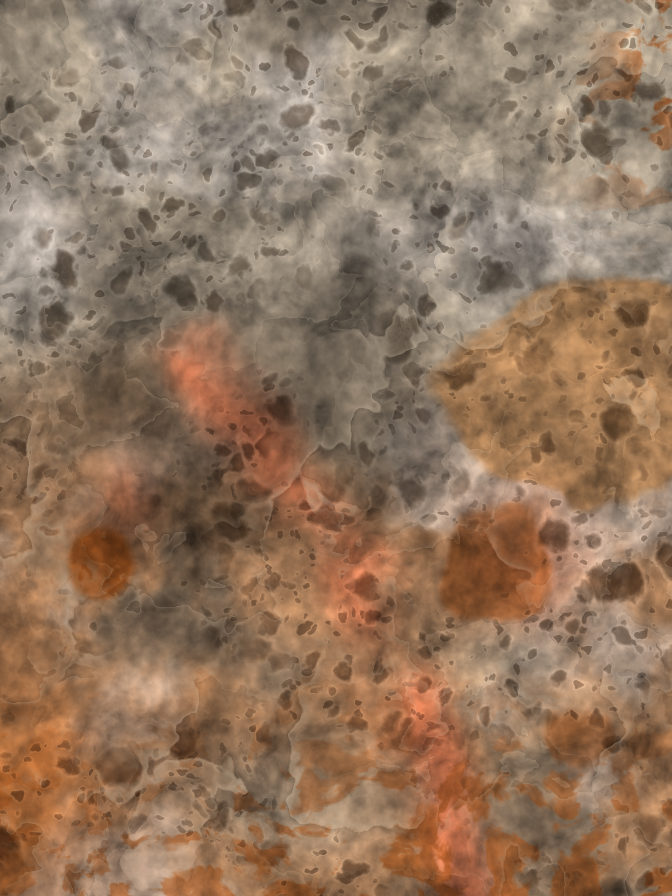
Give the GLSL for this texture, as a Shadertoy shader.

```glsl
const vec3 STONE = vec3(0.61, 0.56, 0.49);
const vec3 LILAC = vec3(0.67, 0.64, 0.62);
const vec3 CLAY = vec3(0.61, 0.45, 0.32);
const vec3 TAN = vec3(0.60, 0.43, 0.27);
const vec3 UMBER = vec3(0.36, 0.27, 0.19);
const vec3 SLATE = vec3(0.41, 0.37, 0.32);
const vec3 RUST = vec3(0.55, 0.27, 0.08);
const vec3 CORAL = vec3(0.82, 0.43, 0.28);
const vec3 CRUST = vec3(0.76, 0.69, 0.60);
const float WARP = 0.07;
const float RELIEF = 0.75;
const float MOTTLE = 0.85;
const float GRAIN = 0.45;

vec2 hash2(vec2 c) {
    vec3 a = fract(c.xyx * vec3(0.1031, 0.1030, 0.0973));
    a += dot(a, a.yzx + 33.33);
    return fract((a.xx + a.yz) * a.zy);
}

float noise(vec2 p) {
    vec2 i = floor(p), f = fract(p);
    f = f * f * (3.0 - 2.0 * f);
    vec2 e = vec2(0.0, 1.0);
    return mix(mix(hash2(i).x, hash2(i + e.yx).x, f.x),
               mix(hash2(i + e.xy).x, hash2(i + e.yy).x, f.x), f.y);
}

float fbm(vec2 p) {
    float sum = 0.0, amp = 0.516;
    for (int i = 0; i < 5; i++) {
        sum += amp * noise(p);
        p = mat2(1.6, 1.2, -1.2, 1.6) * p + 7.3;
        amp *= 0.5;
    }
    return sum;
}

// Soft elliptical stain
float wash(vec2 p, vec2 center, vec2 radius) {
    vec2 d = (p - center) / radius;
    return exp(-dot(d, d));
}

// Disc with a fairly crisp border
float disc(vec2 p, vec2 center, float radius) {
    return 1.0 - smoothstep(-0.006, 0.008, length(p - center) - radius);
}

float segment(vec2 p, vec2 a, vec2 b) {
    vec2 d = b - a;
    return length(p - a - d * clamp(dot(p - a, d) / dot(d, d), 0.0, 1.0));
}

// Scattered pits: x is the hollow, y the rim around it
vec2 pits(vec2 p, float cells, float share) {
    vec2 g = p * cells, cell = floor(g), result = vec2(0.0);
    for (int y = -1; y <= 1; y++)
    for (int x = -1; x <= 1; x++) {
        vec2 c = cell + vec2(x, y);
        vec2 rnd = hash2(c + cells);
        if (rnd.x > share) continue;
        float d = length(g - c - hash2(c + 31.7)) - mix(0.12, 0.36, rnd.y);
        float hollow = 1.0 - smoothstep(-0.10, 0.05, d);
        float rim = smoothstep(-0.02, 0.05, d) * (1.0 - smoothstep(0.05, 0.16, d));
        result = max(result, vec2(hollow * (0.5 + 0.5 * rnd.y), rim));
    }
    return result;
}

// Crust edge: bright on one side of a contour, shaded on the other
float crustEdge(vec2 p, float frequency) {
    float n = fbm(p * frequency) - 0.5;
    return n > 0.0 ? smoothstep(0.0, 0.012, n) * exp(-n * 36.0) : -0.4 * exp(n * 22.0);
}

void mainImage(out vec4 fragColor, in vec2 fragCoord) {
    vec2 p = fragCoord / iResolution.y;
    p.x *= 0.75 * iResolution.y / iResolution.x;
    vec2 coarse = vec2(fbm(p * 9.0), fbm(p * 9.0 + 17.0)) - 0.5;
    vec2 fine = vec2(fbm(p * 34.0 + 5.0), fbm(p * 34.0 + 41.0)) - 0.5;
    vec2 q = p + WARP * coarse + 0.012 * fine;
    float blotch = fbm(p * 7.0 + 3.0), mottle = fbm(q * 17.0 + 60.0);

    // Broad colour fields
    vec3 col = mix(CLAY, STONE, smoothstep(0.42, 0.66, q.y));
    col = mix(col, SLATE, 0.7 * smoothstep(0.48, 0.68, blotch));
    col = mix(col, LILAC, 0.6 * smoothstep(0.50, 0.68, fbm(p * 6.0 + 90.0)));
    col = mix(col, LILAC, 0.7 * max(wash(q, vec2(0.58, 0.73), vec2(0.20, 0.06)),
                                    wash(q, vec2(0.03, 0.73), vec2(0.07, 0.10))));
    col = mix(col, STONE, 0.7 * max(wash(q, vec2(0.56, 0.27), vec2(0.07)),
                                    wash(q, vec2(0.32, 0.11), vec2(0.13, 0.06))));
    col = mix(col, UMBER, 0.75 * wash(q, vec2(0.17, 0.53), vec2(0.17, 0.08)));
    col = mix(col, SLATE, 0.85 * wash(q, vec2(0.38, 0.58), vec2(0.12, 0.11)));
    col = mix(col, UMBER, 0.55 * wash(q, vec2(0.25, 0.43), vec2(0.12, 0.06)));
    col = mix(col, TAN, 0.85 * smoothstep(0.36, 0.46, wash(q, vec2(0.65, 0.56), vec2(0.16, 0.13))));

    // Coral streak and halos
    float streak = min(segment(q, vec2(0.22, 0.59), vec2(0.39, 0.38)) + 0.018,
                       segment(q, vec2(0.40, 0.36), vec2(0.52, 0.01)));
    float coral = (1.0 - smoothstep(0.005, 0.075, streak)) * smoothstep(0.25, 0.60, blotch + 0.1);
    coral = max(coral, 0.6 * wash(q, vec2(0.14, 0.43), vec2(0.04)));
    coral = max(coral, 0.7 * wash(q, vec2(0.58, 0.37), vec2(0.06)));
    col = mix(col, CORAL, 0.75 * coral);

    // Rust stains, discs and speckles
    float corner = wash(q, vec2(0.0, 0.12), vec2(0.15, 0.14));
    float speckZone = max(corner, max(wash(q, vec2(0.74, 0.92), vec2(0.07, 0.13)),
                          0.8 * (1.0 - smoothstep(0.04, 0.30, q.y))));
    float speck = smoothstep(0.50, 0.62, fbm(q * vec2(30.0, 38.0) + 11.0));
    float discs = max(disc(p + 0.03 * coarse, vec2(0.117, 0.372), 0.036),
                  max(0.65 * disc(q, vec2(0.55, 0.37), 0.058),
                      0.6 * disc(q, vec2(0.645, 0.18), 0.034)));
    col = mix(col, RUST, max(0.6 * corner, max(0.8 * speck * speckZone, 0.85 * discs)));

    // Pits at three sizes
    vec2 r = p + 0.030 * fine + 0.015 * coarse;
    vec2 pit = max(pits(r, 16.0, 0.40), max(0.8 * pits(r, 32.0, 0.45), 0.7 * pits(r, 70.0, 0.40)));
    float pitZone = smoothstep(0.34, 0.58, fbm(p * 8.0 + 23.0));
    col = mix(col, col * vec3(0.58, 0.54, 0.50), pit.x * pitZone);
    col += 0.045 * pit.y * pitZone;

    // Relief, mottling and grain
    float slope = fbm(q * 24.0) - fbm(q * 24.0 + vec2(-0.16, 0.16));
    float light = 1.0 + RELIEF * slope + MOTTLE * (mottle - 0.5) + GRAIN * (fbm(p * 75.0) - 0.5);
    col *= light;

    // Pale crusted veins
    float veinZone = smoothstep(0.42, 0.62, fbm(p * 6.0 + 50.0));
    float vein = crustEdge(q, 7.0) * veinZone + 0.6 * crustEdge(q + 4.0, 15.0) * (1.0 - 0.6 * veinZone);
    col = mix(col, CRUST, 0.55 * clamp(vein, 0.0, 1.0));
    col *= 1.0 + 0.35 * min(vein, 0.0);
    fragColor = vec4(clamp(col, 0.0, 1.0), 1.0);
}
```
